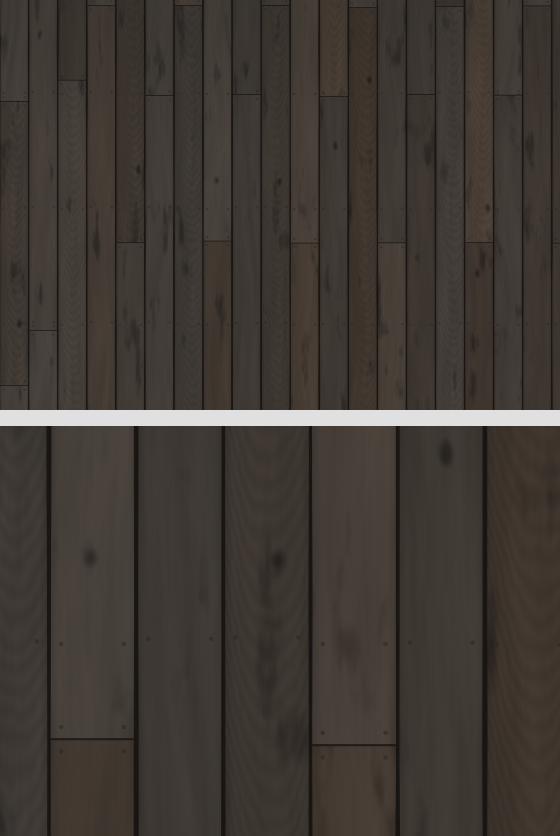
Top, the full canvas; bottom, a detail of the centre.
Write a WebGL 2 fragment shader that draws this texture.

```glsl
#version 300 es
precision highp float;

uniform vec2 u_resolution;
out vec4 outColor;

float hash(vec2 p) {
  vec3 q = fract(p.xyx * vec3(0.1031, 0.1030, 0.0973));
  q += dot(q, q.yzx + 33.33);
  return fract((q.x + q.y) * q.z);
}

float noise(vec2 p) {
  vec2 i = floor(p), f = fract(p);
  f = f * f * (3.0 - 2.0 * f);
  return mix(mix(hash(i), hash(i + vec2(1, 0)), f.x),
             mix(hash(i + vec2(0, 1)), hash(i + vec2(1, 1)), f.x), f.y);
}

float fbm(vec2 p) {
  float sum = 0.0, gain = 0.5;
  for (int i = 0; i < 4; i++) {
    sum += gain * noise(p);
    p = p * 2.03 + 17.1;
    gain *= 0.5;
  }
  return sum;
}

// Heights of the two butt joints in a board, measured down from the top edge
vec2 boardJoints(float board) {
  if (board < 0.5) return vec2(3.49, 13.27);
  if (board < 1.5) return vec2(11.37, 99.0);
  if (board < 2.5) return vec2(2.76, 99.0);
  float turn = mod(board, 3.0);
  float joint = turn < 0.5 ? 0.22 : turn < 1.5 ? 8.33 : 3.28;
  return vec2(joint + 0.08 * (hash(vec2(board, 5.0)) - 0.5), 99.0);
}

// Distance to a pair of nails, one near each side of the board
float nailPair(float x, float y) {
  return length(vec2(abs(x - 0.5) - 0.36, y));
}

vec3 woodColor(vec2 p, float plank) {
  float seed = hash(vec2(plank, 3.0));
  float tone = hash(vec2(plank, 11.0));
  vec2 shift = vec2(plank * 7.3, plank * 3.7);

  // Plank tone and its warm or cool cast
  vec3 color = mix(vec3(0.222, 0.195, 0.172), vec3(0.278, 0.247, 0.220), tone);
  color += (hash(vec2(plank, 23.0)) - 0.5) * vec3(0.018, -0.002, -0.016);

  // Long soft streaks and fine fibres
  float bend = 0.5 * noise(vec2(p.x, p.y * 0.35) + shift);
  float streaks = fbm(vec2((p.x + bend) * 5.0, p.y * 0.45) + shift);
  float fibres = noise(vec2(p.x * 34.0, p.y * 1.6) + shift);
  color *= 1.0 + 0.20 * (streaks - 0.47) + 0.035 * (fibres - 0.5);

  // Arched growth rings on some planks
  float arch = p.y * 2.2 + 9.0 * pow(p.x - 0.35 - 0.3 * seed, 2.0)
             + 1.6 * fbm(p * vec2(2.0, 0.8) + shift);
  color *= 1.0 + 0.035 * step(0.62, seed) * sin(arch * 9.0);

  // Weather stains
  float stain = fbm(vec2(p.x * 2.6, p.y * 0.7) + shift.yx);
  color *= 1.0 - 0.28 * smoothstep(0.60, 0.82, stain);

  // A rare knot
  vec2 knot = vec2(0.2 + 0.6 * seed, 14.0 * hash(vec2(plank, 41.0)));
  vec2 offset = (p - knot) * vec2(1.0, 0.6);
  float radius = length(offset) + 0.05 * (noise(p * 9.0) - 0.5);
  float hasKnot = step(0.6, hash(vec2(plank, 53.0)));
  return color * (1.0 - 0.35 * hasKnot * smoothstep(0.13, 0.02, radius));
}

void main() {
  // One unit is one board wide; y runs down from the top edge
  float boardsAcross = 19.27;
  float pixel = boardsAcross / u_resolution.x;
  vec2 p = vec2(gl_FragCoord.x, u_resolution.y - gl_FragCoord.y) * pixel;
  p.x += 0.015;
  float board = floor(p.x);
  float x = fract(p.x);

  vec2 joints = boardJoints(board);
  float plank = board * 3.0 + step(joints.x, p.y) + step(joints.y, p.y);
  vec3 color = woodColor(vec2(x, p.y), plank);

  // Broad light and rounded board edges
  color *= 0.95 + 0.08 * smoothstep(0.0, 6.0, p.y);
  float edge = min(x, 1.0 - x);
  color *= 0.90 + 0.10 * smoothstep(0.01, 0.13, edge);
  color *= 1.0 + 0.04 * (x - 0.5);

  // Nails along the joists and on both sides of each joint
  float joist = mod(p.y - 3.2 + 1.985, 3.97) - 1.985;
  float jointSide = min(abs(p.y - joints.x), abs(p.y - joints.y));
  float nail = min(nailPair(x, joist + 0.1 * (hash(vec2(board, 61.0)) - 0.5)),
                   nailPair(x, jointSide - 0.14));
  color = mix(color, vec3(0.17, 0.15, 0.13), 0.55 * (1.0 - smoothstep(0.02, 0.02 + pixel, nail)));

  // Dark gaps: seams of uneven width between boards, thin joints across them
  vec3 gapColor = vec3(0.085, 0.072, 0.065);
  float seamId = floor(p.x + 0.5);
  float seamWidth = 0.016 + 0.014 * noise(vec2(seamId * 9.1, p.y * 0.6));
  float seam = 1.0 - smoothstep(seamWidth - 0.5 * pixel, seamWidth + 0.7 * pixel, edge);
  float joint = 1.0 - smoothstep(0.012 - 0.5 * pixel, 0.012 + 0.7 * pixel, jointSide);
  color = mix(color, gapColor, max(0.92 * seam, 0.75 * joint));

  outColor = vec4(color, 1.0);
}
```
